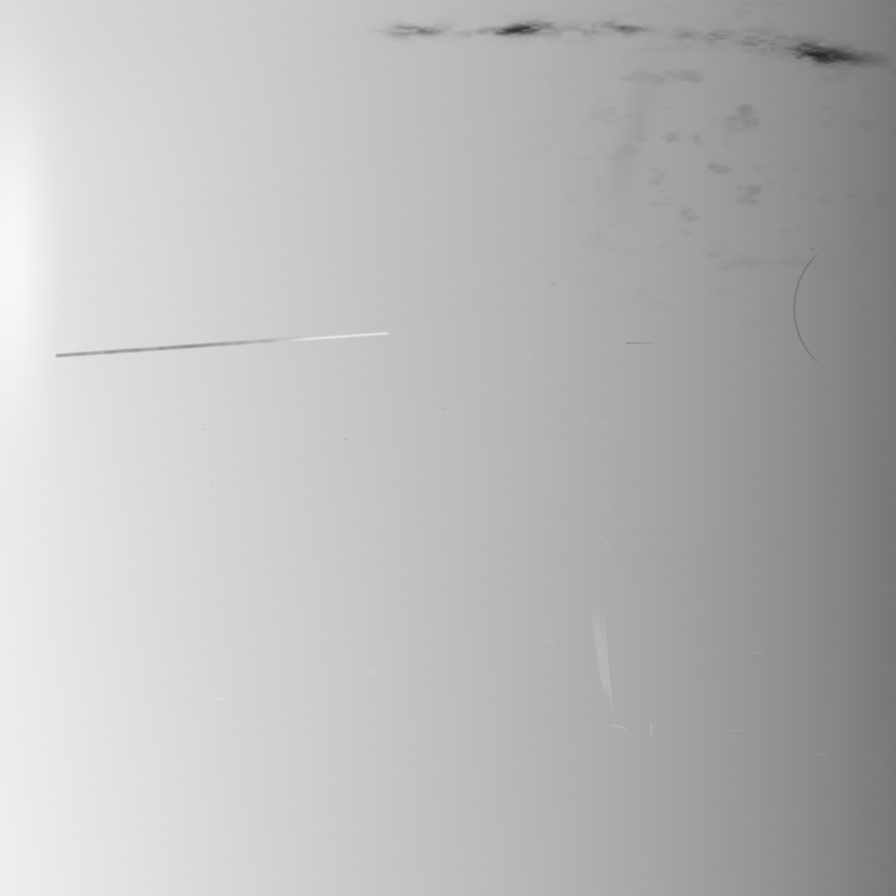
This texture is drawn by a WebGL 2 fragment shader. Its source:

```glsl
#version 300 es
precision highp float;
// Worn satin metal sheet: a smooth grey falloff from a bright left edge to a
// dark right edge, overlaid with ragged dark smudges, a long gouge,
// a curved hairline, and bundles of faint pale scratches.

uniform vec2 u_resolution;
out vec4 fragColor;

const float LEFT_TONE = 0.913;
const float TONE_SLOPE = 0.343;
const float EDGE_SHADE = 0.10;
const float TILT = 0.05;
const float GLOW = 0.075;
const float GRAIN = 0.005;
const float SOFTNESS = 0.0017;
const int SMUDGES = 5;
const float SMUDGE_DEPTH[SMUDGES] = float[](0.26, 0.46, 0.25, 0.15, 0.36);
const int STRANDS = 7;
const int HAIRLINES = 14;
const int SPECKS = 18;

float hash(vec2 cell) {
  uvec2 q = uvec2(ivec2(cell) + 4096) * uvec2(1597u, 3812u);
  uint h = (q.x ^ q.y) * 74779u + q.x;
  h = (h ^ (h >> 15)) * 48271u;
  h = (h ^ (h >> 13)) * 69621u;
  return float((h ^ (h >> 16)) & 65535u) / 65535.0;
}

float noise(vec2 p) {
  vec2 i = floor(p), f = fract(p);
  f = f * f * (3.0 - 2.0 * f);
  return mix(mix(hash(i), hash(i + vec2(1, 0)), f.x),
             mix(hash(i + vec2(0, 1)), hash(i + vec2(1, 1)), f.x), f.y);
}

float fbm(vec2 p) {
  return 0.55 * noise(p) + 0.3 * noise(p * 2.1 + 17.0) + 0.15 * noise(p * 4.3 + 41.0);
}

float blob(vec2 d, vec2 size) {
  d /= size;
  return exp(-dot(d, d));
}

float coverage(float dist, float halfWidth) {
  float soft = max(SOFTNESS, 0.7 / u_resolution.y);
  return 1.0 - smoothstep(-soft, soft, dist - halfWidth);
}

// Line coverage; the position along the line is returned in t.
float stroke(vec2 p, vec2 a, vec2 b, float halfWidth, out float t) {
  vec2 ab = b - a;
  t = clamp(dot(p - a, ab) / dot(ab, ab), 0.0, 1.0);
  return coverage(length(p - a - ab * t), halfWidth);
}

float sheetTone(vec2 p) {
  float tone = LEFT_TONE - TONE_SLOPE * p.x - EDGE_SHADE * pow(p.x, 6.0);
  tone += TILT * (0.5 - p.y) * (1.0 - 1.2 * p.x);
  tone += GLOW * blob(p - vec2(0.015, 0.72), vec2(0.04, 0.17));
  tone -= 0.03 * blob(p - vec2(0.0, 1.0), vec2(0.2, 0.12));
  return tone + 0.01 * (fbm(p * vec2(5.0, 3.0)) - 0.5);
}

float smudges(vec2 p) {
  float dark = 0.0;
  float ragged = smoothstep(0.25, 0.75, fbm(p * vec2(50.0, 125.0) + 5.0));
  for (int i = 0; i < SMUDGES; i++) {
    float t = float(i) / float(SMUDGES - 1);
    float grow = pow(t, 6.0);
    vec2 d = p - vec2(mix(0.47, 0.905, t), 0.967 - 0.024 * pow(t, 4.0));
    d.y += d.x * mix(-0.04, 0.13, grow) + 0.008 * (noise(p * 38.0) - 0.5);
    float body = blob(d, mix(vec2(0.036, 0.0058), vec2(0.058, 0.011), grow));
    float haze = blob(d, vec2(0.06, 0.014));
    dark += SMUDGE_DEPTH[i] * (body * (0.2 + 0.8 * ragged) + 0.1 * haze * ragged);
  }
  // Thin residue below the band and a slanted wipe mark.
  float region = blob(p - vec2(0.80, 0.84), vec2(0.13, 0.14));
  dark += 0.085 * region * smoothstep(0.58, 0.9, fbm(p * vec2(30.0, 58.0) + 9.0));
  float lean = p.x - 0.71 - 0.28 * (p.y - 0.86);
  dark += 0.03 * blob(vec2(lean, p.y - 0.85), vec2(0.018, 0.08)) * (0.5 + fbm(p * vec2(70.0, 22.0)));
  return dark;
}

float marks(vec2 p) {
  float t, light = 0.0;
  // Long gouge: a tapered dark start, catching light along its end.
  float along = clamp((p.x - 0.064) / 0.368, 0.0, 1.0);
  float width = 0.0016 - 0.0012 * smoothstep(0.85, 1.0, along) + 0.0006 * noise(p * 60.0);
  float cut = stroke(p, vec2(0.064, 0.603), vec2(0.432, 0.629), width, t);
  float rim = stroke(p, vec2(0.29, 0.618), vec2(0.432, 0.628), 0.0012, t);
  light -= cut * 0.25 * (1.0 - smoothstep(0.35, 0.85, along)) * (0.75 + 0.4 * noise(p * 150.0));
  light += rim * 0.14 * smoothstep(0.0, 0.5, t);
  // Curved hairline and a short dark dash.
  vec2 d = p - vec2(0.970, 0.656);
  float arc = coverage(abs(length(d) - 0.0835), 0.0004) * step(d.x, 0.0);
  light -= 0.16 * arc * (1.0 - smoothstep(0.045, 0.071, abs(d.y)));
  light -= 0.2 * stroke(p, vec2(0.70, 0.617), vec2(0.728, 0.617), 0.0003, t) * (1.0 - 0.7 * t);
  // Bundle of pale strands ending in a small hook.
  for (int i = 0; i < STRANDS; i++) {
    float r = hash(vec2(i, 71)), s = hash(vec2(i, 72));
    float h = (p.y - 0.19) / 0.14;
    float x = 0.684 - 0.016 * h * (1.4 - 0.4 * h) + 0.014 * (float(i) / 6.0 - 0.6) * (0.4 + 0.6 * h);
    float span = smoothstep(0.2 * s, 0.2 * s + 0.2, h) * (1.0 - smoothstep(0.5 + 0.4 * r, 1.0, h));
    light += 0.06 * span * coverage(abs(p.x - x), 0.0004);
  }
  light += 0.09 * stroke(p, vec2(0.683, 0.191), vec2(0.699, 0.187), 0.0003, t);
  light += 0.10 * stroke(p, vec2(0.727, 0.181), vec2(0.727, 0.192), 0.0003, t);
  // Scattered slanted hairlines, then tiny flat specks.
  for (int i = 0; i < HAIRLINES; i++) {
    float r = hash(vec2(i, 11)), s = hash(vec2(i, 12));
    vec2 a = vec2(0.60 + 0.08 * r, 0.36 + 0.20 * s);
    vec2 b = a + vec2(0.6, -0.8) * (0.012 + 0.035 * hash(vec2(i, 13)));
    light += 0.045 * r * stroke(p, a, b, 0.0002, t);
  }
  for (int i = 0; i < SPECKS; i++) {
    vec2 a = vec2(hash(vec2(i, 31)), hash(vec2(i, 32))) * 0.9 + 0.05;
    float r = hash(vec2(i, 33));
    float tone = r < 0.55 ? -0.09 : 0.05;
    light += tone * stroke(p, a, a + vec2(0.014 * r * r, 0.002 * r), 0.0004, t);
  }
  return light;
}

void main() {
  vec2 p = gl_FragCoord.xy / u_resolution;
  float grain = GRAIN * (noise(p * vec2(90.0, 380.0)) - 0.5);
  float tone = sheetTone(p) - smudges(p) + marks(p) + grain;
  fragColor = vec4(vec3(clamp(tone, 0.0, 1.0)), 1.0);
}
```
